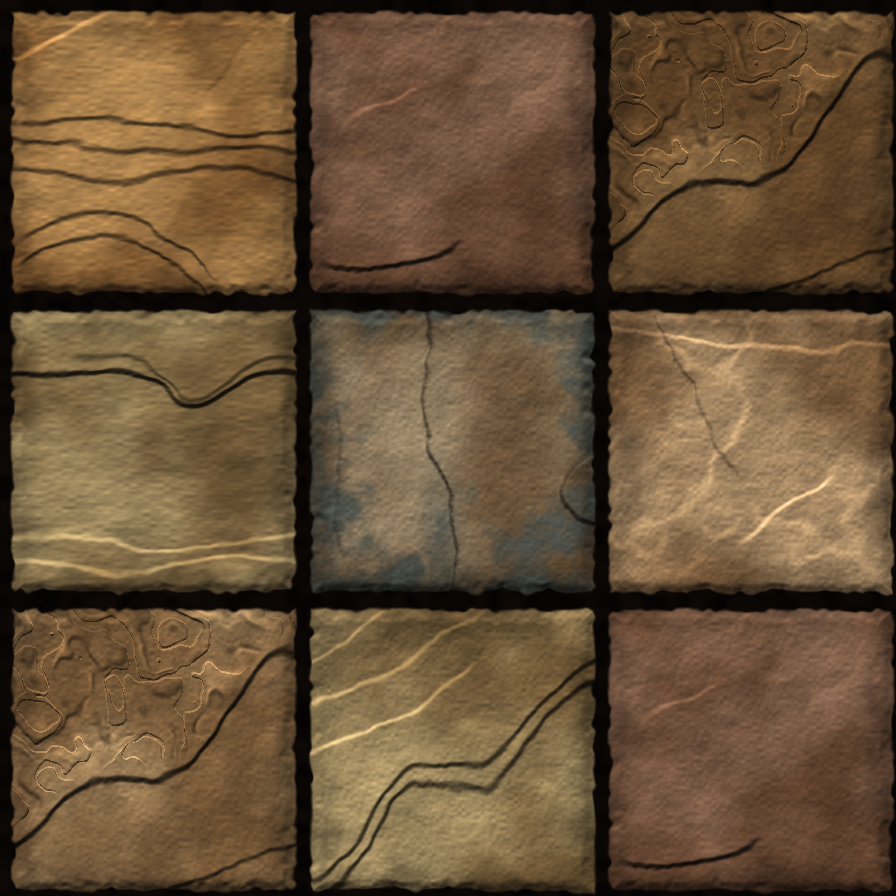
Reproduce this texture procedurally as a three.js fragment shader.

```glsl
varying vec2 vUv;

const float TILES = 3.0;
const vec2 GRID_SHIFT = vec2(-0.005, 0.005);
const float JOINT = 0.013;      // half joint width, in tiles
const float CHIP = 0.028;       // depth of broken edges
const float WARP = 0.13;        // waviness of ledges
const float GRAIN = 0.004;
const float LIGHT = 0.36;
const vec2 LIGHT_DIR = vec2(0.35, -1.0);
const float STEP = 0.006;       // slope sampling distance
const vec3 GROUT = vec3(0.035, 0.022, 0.014);
const vec3 GOLD = vec3(0.58, 0.43, 0.25);
const vec3 RED = vec3(0.45, 0.33, 0.25);
const vec3 BROWN = vec3(0.45, 0.34, 0.21);
const vec3 OLIVE = vec3(0.54, 0.46, 0.31);
const vec3 BUFF = vec3(0.53, 0.45, 0.34);
const vec3 PINK = vec3(0.56, 0.45, 0.32);
const vec3 SAND = vec3(0.55, 0.44, 0.30);
const vec3 SLATE = vec3(0.26, 0.27, 0.245);

float hash(vec2 p) {
  vec3 k = fract(p.xyx * 0.1031);
  k += dot(k, k.yzx + 33.33);
  return fract((k.x + k.y) * k.z);
}

float noise(vec2 p) {
  vec2 i = floor(p), f = fract(p);
  f = f * f * (3.0 - 2.0 * f);
  return mix(mix(hash(i), hash(i + vec2(1, 0)), f.x),
             mix(hash(i + vec2(0, 1)), hash(i + 1.0), f.x), f.y);
}

float fbm(vec2 p) {
  float sum = 0.0, amp = 0.53;
  for (int i = 0; i < 4; i++) {
    sum += amp * noise(p);
    p = mat2(1.6, 1.2, -1.2, 1.6) * p + 7.3;
    amp *= 0.5;
  }
  return sum;
}

float span(float x, float a, float b) {
  return smoothstep(a, a + 0.08, x) * (1.0 - smoothstep(b - 0.08, b, x));
}

// x: raised lip, y: dark crease
vec2 ledge(float d) {
  return vec2(0.022 * smoothstep(-0.012, 0.012, d) * exp(-7.0 * max(d, 0.0)),
              exp(-d * d * 15000.0));
}

// Distance inward from the chipped tile outline
float tileEdge(vec2 q, float kind) {
  vec2 b = min(q, 1.0 - q);
  float chips = CHIP * noise(q * 17.0 + kind * 5.0) * noise(q * 39.0 + kind);
  chips += 0.03 * noise(vec2(q.x * 24.0, kind)) * (1.0 - smoothstep(0.0, 0.08, q.y));
  return min(b.x, b.y) - JOINT - chips;
}

// Ledges and veins of each kind of stone
vec2 strata(vec2 p, float kind, float broad) {
  float x = p.x, y = p.y;
  vec2 r = vec2(0.0);
  if (kind == 6.0) {
    for (float i = 0.0; i < 3.0; i++)
      r += 0.8 * ledge(y - 0.62 + 0.075 * i + 0.06 * x - 0.025 * sin(x * 7.0 + i));
    for (float i = 0.0; i < 2.0; i++)
      r += 0.8 * ledge(y - 0.33 + 0.09 * i + 1.7 * (x - 0.3) * (x - 0.3)) * span(x, 0.03, 0.74);
    r -= 0.6 * ledge(y - 0.82 - 0.4 * x) * span(x, -0.1, 0.38);
    r -= 0.5 * ledge(x - 0.66 - 0.6 * (y - 0.6)) * span(y, 0.6, 0.95);
  } else if (kind == 7.0) {
    r += 1.2 * ledge(y - 0.1 - 1.2 * (x - 0.2) * (x - 0.2)) * span(x, 0.01, 0.54);
    r -= 0.4 * ledge(y - 0.6 - 0.5 * (x - 0.2)) * span(x, 0.15, 0.45);
  } else if (kind == 8.0) {
    float d = y - 0.17 - 0.24 * smoothstep(0.0, 0.35, x) - 0.46 * smoothstep(0.5, 0.95, x);
    r += 1.3 * ledge(d / 1.4);
    r += 0.7 * ledge(y - 0.02 - 0.4 * (x - 0.55)) * span(x, 0.5, 1.1);
    float folds = fract(broad * 7.0 + x * 1.5) - 0.5;
    r += 0.55 * ledge(folds * 0.08) * smoothstep(0.02, 0.1, d);
    r -= 0.5 * ledge((fract(broad * 5.0 - y * 2.0) - 0.5) * 0.1) * smoothstep(0.02, 0.1, d);
  } else if (kind == 3.0) {
    float dip = (x - 0.65) / 0.14;
    r += 1.4 * ledge(y - 0.78 + 0.13 * exp(-dip * dip));
    r += 0.6 * ledge(y - 0.83 + 0.16 * exp(-dip * dip)) * span(x, 0.15, 1.1);
    for (float i = 0.0; i < 2.0; i++)
      r -= 0.6 * ledge(y - 0.21 + 0.07 * i - 0.02 * sin(x * 9.0 + i));
  } else if (kind == 4.0) {
    r += 1.1 * ledge(x - 0.49 + 0.07 * smoothstep(0.3, 0.6, y));
    r += 0.5 * ledge(x - 0.14) * span(y, 0.1, 0.7);
    r += ledge(0.12 - length(p - vec2(1.0, 0.36)));
  } else if (kind == 5.0) {
    r -= 0.6 * ledge(y - 0.2 - 0.7 * (x - 0.45)) * span(x, 0.42, 0.8);
    r -= 0.5 * ledge(y - 0.9 + 0.05 * x);
    r -= 0.4 * ledge((broad - 0.5) * 0.25);
    r += 0.5 * ledge(x - 0.3 + 0.5 * (y - 0.7)) * span(y, 0.4, 1.0);
  } else {
    float slant = 0.37 * smoothstep(0.05, 0.4, x) + 0.35 * smoothstep(0.55, 1.0, x);
    for (float i = 0.0; i < 2.0; i++)
      r += ledge((y - slant - 0.07 * i) / 1.3);
    for (float i = 0.0; i < 3.0; i++)
      r -= 0.55 * ledge(y - 0.48 - 0.16 * i - 0.5 * x) * span(x, -0.1, 0.6);
  }
  return r;
}

vec2 relief(vec2 q, float kind) {
  vec2 s = q * (kind == 3.0 || kind == 6.0 ? vec2(0.55, 1.0) : vec2(1.0)) + kind * 17.0;
  float broad = fbm(s * 3.0), rough = fbm(s * 14.0);
  vec2 p = q + WARP * (vec2(broad, fbm(s * 3.0 + 9.0)) - 0.5) + 0.03 * (rough - 0.5);
  vec2 r = strata(p, kind, broad);
  r.x += 0.05 * broad + 0.018 * rough + GRAIN * noise(s * 80.0);
  r.x += 0.03 * smoothstep(0.0, 0.05, tileEdge(q, kind));
  return r;
}

vec3 stoneColor(float n) {
  if (n < 2.0) return n == 0.0 ? SAND : OLIVE;
  if (n == 2.0 || n == 7.0) return RED;
  if (n < 5.0) return n == 3.0 ? OLIVE : BUFF;
  return n == 5.0 ? PINK : n == 6.0 ? GOLD : BROWN;
}

void main() {
  vec2 grid = (vUv + GRID_SHIFT) * TILES;
  vec2 cell = clamp(floor(grid), 0.0, TILES - 1.0), q = fract(grid);
  float n = cell.x + TILES * cell.y;
  float kind = n == 2.0 ? 7.0 : n == 0.0 ? 8.0 : n;  // two stones recur

  // Slope lighting
  vec2 r = relief(q, kind);
  vec2 slope = vec2(relief(q + vec2(STEP, 0), kind).x, relief(q + vec2(0, STEP), kind).x) - r.x;
  float shade = clamp(1.0 + LIGHT * dot(slope / STEP, LIGHT_DIR), 0.3, 1.5);

  // Stains and weathering
  float edge = tileEdge(q, kind);
  float stain = fbm(q * 2.7 + kind * 11.0), mottling = fbm(q * 9.0 + kind * 3.0);
  vec3 color = stoneColor(n) * mix(vec3(0.78, 0.72, 0.66), vec3(1.12, 1.14, 1.17), smoothstep(0.25, 0.75, stain));
  color *= 0.86 + 0.28 * mottling;
  if (kind == 4.0) {
    float rim = min(min(q.x, q.y * 0.8), min(1.0 - q.x + 0.06, 1.0 - q.y + 0.06));
    float grime = smoothstep(-0.1, 0.1, 0.13 - rim + 0.5 * (mottling - 0.5));
    grime = max(grime, 0.6 * span(q.x, 0.36, 0.56) * (1.0 - smoothstep(0.2, 0.6, q.y)));
    color = mix(color, SLATE * (0.6 + 0.8 * mottling), grime);
  }
  color *= mix(0.72, 1.0, smoothstep(0.0, 0.12, edge + 0.1 * (mottling - 0.5)));
  color *= shade * (1.0 - 0.4 * clamp(r.y, -0.5, 1.2));

  vec3 joint = GROUT * (0.4 + 1.2 * noise(grid * 25.0));
  gl_FragColor = vec4(mix(joint, color, smoothstep(0.0, 0.014, edge)), 1.0);
}
```
